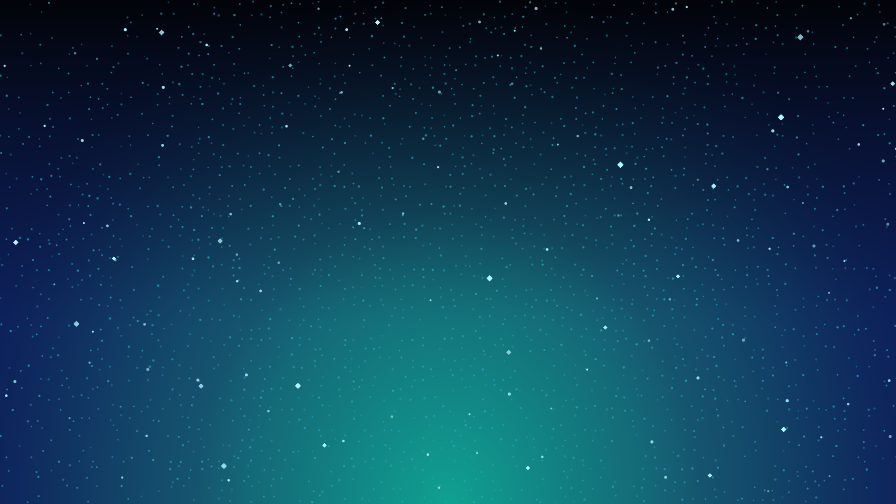
This background is drawn by a WebGL 2 fragment shader. Its source:

```glsl
#version 300 es
precision highp float;
// Night sky with a teal glow rising from the bottom centre into navy and black.
// A stretched radial gradient is darkened by height, then three jittered grids
// of hashed cells add star dust, small stars and bright diamond stars.

#define GLOW_STRETCH 0.85
#define GLOW_REACH 0.95
#define NIGHT_START 0.35
#define NIGHT_CURVE 1.3
#define DUST_CELLS 50.0
#define STAR_CELLS 13.0
#define BRIGHT_CELLS 5.0

uniform vec2 u_resolution;
out vec4 fragColor;

const vec3 TEAL = vec3(0.06, 0.63, 0.57);
const vec3 OCEAN = vec3(0.085, 0.35, 0.44);
const vec3 NAVY = vec3(0.05, 0.12, 0.35);
const vec3 NIGHT = vec3(0.008, 0.014, 0.035);
const vec3 DUST = vec3(0.16, 0.66, 0.76);
const vec3 STARLIGHT = vec3(0.68, 0.96, 1.0);

vec3 hash3(vec2 p) {
    vec3 q = fract(p.xyx * vec3(0.1031, 0.1030, 0.0973));
    q += dot(q, q.yxz + 33.33);
    return fract((q.xxy + q.yzz) * q.zyx);
}

// p is measured in canvas heights, with x running from the centre line
vec3 skyColor(vec2 p) {
    float r = length(p * vec2(1.0, GLOW_STRETCH)) / GLOW_REACH;
    vec3 sky = mix(TEAL, OCEAN, clamp(r / 0.53, 0.0, 1.0));
    sky = mix(sky, NAVY, smoothstep(0.4, 1.08, r));
    float height = clamp((p.y - NIGHT_START) / (1.0 - NIGHT_START), 0.0, 1.0);
    return mix(sky, NIGHT, pow(height, NIGHT_CURVE));
}

// One star at most per cell; diamond blends round dots into pointed ones
float starLayer(vec2 p, float cells, float density, float radius, float diamond, float seed) {
    float pixel = 1.0 / u_resolution.y;
    vec2 cell = floor(p * cells);
    vec3 rnd = hash3(cell + seed);
    vec3 kind = hash3(cell + seed + 71.7);
    vec2 d = abs(p - (cell + 0.15 + 0.7 * rnd.xy) / cells);
    float dist = mix(length(d), d.x + d.y, diamond);
    float size = radius * mix(0.7, 1.2, kind.x);
    // Stars below a pixel keep their total light by growing dimmer
    float drawn = max(size, 0.75 * pixel);
    float light = size * size / (drawn * drawn);
    float shape = 1.0 - smoothstep(drawn - 0.6 * pixel, drawn + 0.6 * pixel, dist);
    return step(rnd.z, density) * shape * light * mix(0.45, 1.0, kind.y);
}

void main() {
    vec2 p = gl_FragCoord.xy / u_resolution.y;
    p.x -= 0.5 * u_resolution.x / u_resolution.y;
    vec3 color = skyColor(p);

    // Dust thins out towards the top and the sides
    float thin = smoothstep(0.35, 1.15, length(p - vec2(0.0, 0.4)));
    float dust = starLayer(p, DUST_CELLS, mix(0.62, 0.3, thin), 0.0019, 0.0, 13.0);
    float small = starLayer(p, STAR_CELLS, 0.38, 0.0026, 0.0, 137.0);
    float bright = starLayer(p, BRIGHT_CELLS, 0.6, 0.0052, 0.8, 291.0);

    color = mix(color, DUST, 0.75 * dust);
    color = mix(color, STARLIGHT, clamp(small + 1.3 * bright, 0.0, 1.0));
    fragColor = vec4(color, 1.0);
}
```
